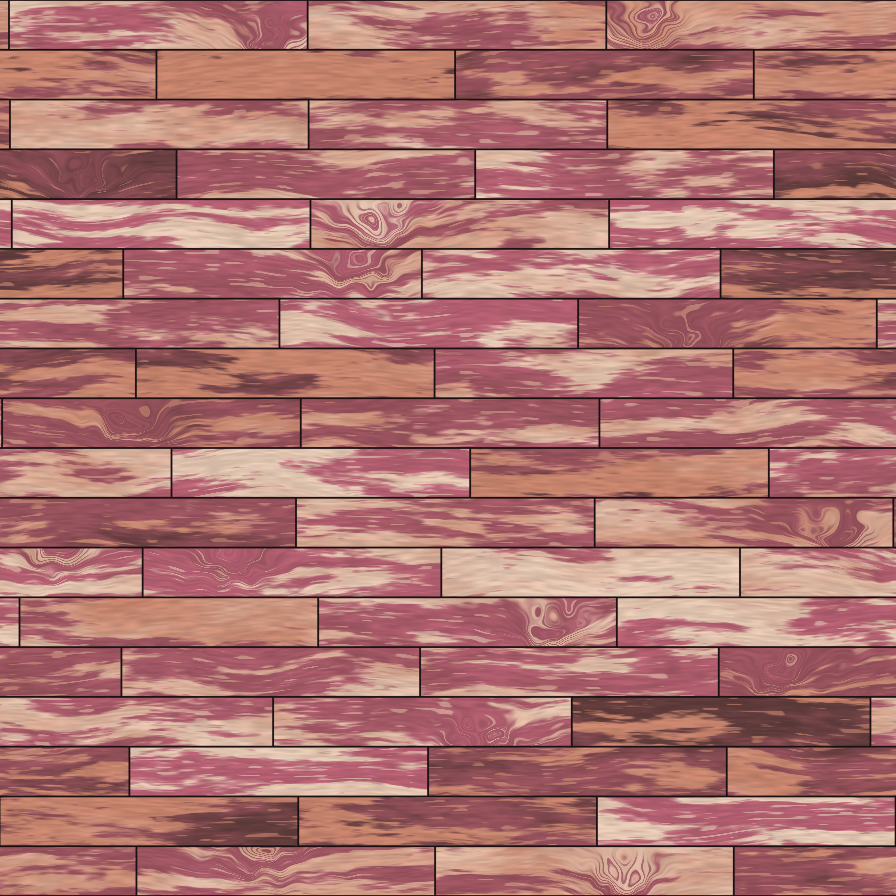
Reproduce this texture procedurally as a three.js fragment shader.

```glsl
// Staggered floor of rose, tan and cream wood planks with streaky grain and knots.
varying vec2 vUv;

const float ROWS = 18.0;
const float COLUMNS = 3.0;
const float ASPECT = ROWS / COLUMNS;   // plank length in plank heights
const float JOINT_HALF_WIDTH = 0.001;
const float KNOT_SHARE = 0.3;

const vec3 JOINT = vec3(0.10, 0.06, 0.07);
const vec3 BROWN = vec3(0.37, 0.23, 0.23);
const vec3 MAUVE = vec3(0.59, 0.32, 0.36);
const vec3 PINK = vec3(0.70, 0.37, 0.44);
const vec3 ORANGE = vec3(0.77, 0.51, 0.42);
const vec3 CREAM = vec3(0.88, 0.77, 0.69);

float hash(vec2 p) {
  vec3 q = fract(p.xyx * 0.1031);
  q += dot(q, q.yzx + 33.33);
  return fract((q.x + q.y) * q.z);
}

float noise(vec2 p) {
  vec2 cell = floor(p);
  vec2 f = fract(p);
  f = f * f * (3.0 - 2.0 * f);
  float low = mix(hash(cell), hash(cell + vec2(1.0, 0.0)), f.x);
  float high = mix(hash(cell + vec2(0.0, 1.0)), hash(cell + 1.0), f.x);
  return mix(low, high, f.y);
}

float fbm(vec2 p) {
  float sum = 0.0;
  float amplitude = 0.4;
  for (int i = 0; i < 5; i++) {
    sum += amplitude * noise(p);
    p = p * 2.0 + 17.3;
    amplitude *= 0.65;
  }
  return sum;
}

// Bends the grain height around a knot; x is the height, y the knot strength.
vec2 bendGrain(vec2 p, vec2 id, vec2 shift) {
  float present = step(hash(id + 41.0), KNOT_SHARE);
  vec2 center = vec2(mix(0.6, ASPECT - 0.6, hash(id + 53.0)), hash(id + 67.0));
  vec2 d = p - center;
  d += 0.45 * (vec2(noise(p * 3.0 + shift), noise(p * 3.0 + shift + 31.0)) - 0.5);
  float core = present * exp(-dot(d * d, vec2(3.5, 9.0)));
  float swell = present * exp(-dot(d * d, vec2(0.5, 1.6)));
  float wave = noise(vec2(p.x * 0.55, p.y * 0.8) + shift) - 0.5;
  return vec2(p.y + 0.3 * wave + 0.3 * swell + 0.65 * core, core);
}

// Dark wood tone for a plank lightness from 0 to 1.
vec3 darkTone(float lightness) {
  vec3 tone = mix(BROWN, MAUVE, smoothstep(0.0, 0.36, lightness));
  return mix(tone, PINK, smoothstep(0.4, 0.85, lightness));
}

vec3 plankColor(vec2 p, vec2 id) {
  vec2 shift = 90.0 * vec2(hash(id + 3.0), hash(id + 11.0));
  vec2 grain = bendGrain(p, id, shift);
  vec2 along = vec2(p.x, grain.x);

  // Plank tone drifts slowly along the board
  float drift = fbm(along * vec2(0.4, 1.6) + shift + 7.0) - 0.5;
  float lightness = clamp(mix(0.08, 0.95, hash(id + 23.0)) + 0.8 * drift, 0.0, 1.0);
  vec3 dark = darkTone(lightness);
  vec3 light = mix(ORANGE, CREAM, smoothstep(0.15, 0.9, lightness));

  // Ragged streaks split the board into two tones
  float streak = fbm(along * vec2(0.42, 3.0) + shift);
  float level = mix(0.41, 0.57, hash(id + 31.0));
  float cover = smoothstep(level - 0.06, level + 0.06, streak);
  vec3 color = mix(light, dark, cover);
  color = mix(color, PINK, 1.2 * cover * (1.0 - cover) * lightness);

  // Fine fibres and scattered pale flecks
  float fibre = noise(along * vec2(3.5, 26.0) + shift);
  color *= 0.92 + 0.16 * fibre;
  float fleck = noise(along * vec2(2.2, 21.0) + shift + 57.0);
  color = mix(color, light, 0.65 * smoothstep(0.76, 0.88, fleck));

  // Thin rings close to the knot
  float ring = abs(fract(grain.x * 9.0) - 0.5);
  float line = 1.0 - smoothstep(0.08, 0.22, ring);
  return mix(color, dark * 0.94, 0.8 * line * smoothstep(0.06, 0.3, grain.y));
}

void main() {
  // Every second row moves by half a plank, with a small random slip
  float row = floor(vUv.y * ROWS);
  float slip = 0.19 * (hash(vec2(row, 5.0)) - 0.5);
  float x = vUv.x * COLUMNS - 0.5 * mod(row, 2.0) - 0.5 - slip;
  vec2 id = vec2(mod(floor(x), COLUMNS), row);
  vec2 local = vec2(fract(x), fract(vUv.y * ROWS));
  vec3 color = plankColor(local * vec2(ASPECT, 1.0), id);

  // Dark joints, measured in canvas units
  vec2 edge = (0.5 - abs(local - 0.5)) / vec2(COLUMNS, ROWS);
  vec2 soft = 0.5 * fwidth(vUv) + 0.0002;
  vec2 wood = smoothstep(JOINT_HALF_WIDTH - soft, JOINT_HALF_WIDTH + soft, edge);
  gl_FragColor = vec4(mix(JOINT, color, wood.x * wood.y), 1.0);
}
```
